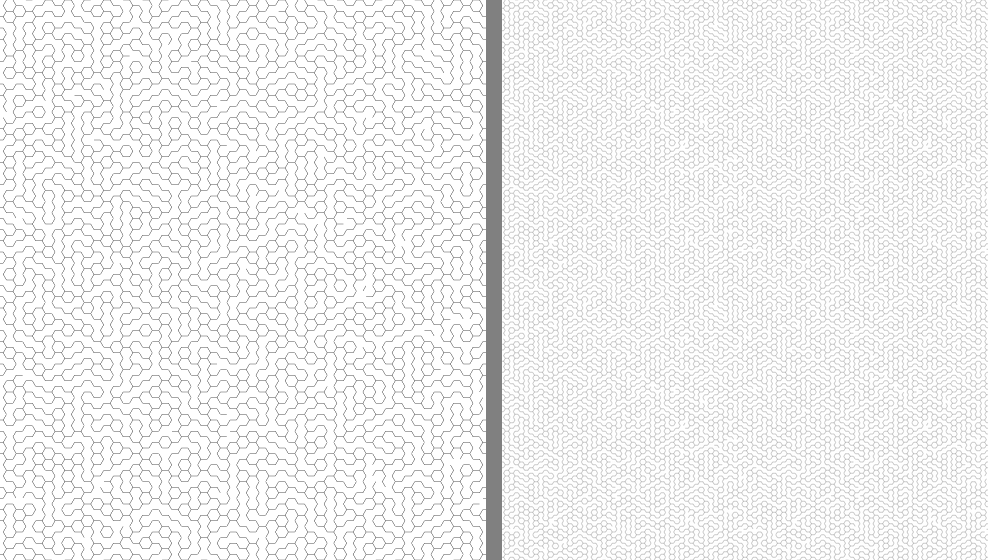
Left, the tile; right, the same tile 2 across and 2 down.
A Shadertoy shader for this pattern:

```glsl
const float COLUMNS = 50.0;        // even, so the staggered columns wrap
const float ROWS = 50.0;
const float LINE_WIDTH = 0.031;    // in row heights
const float RUN_STRENGTH = 0.13;   // how strongly gaps line up into corridors
const float BREAK_CHANCE = 0.011;  // stray gaps that leave loose ends
const vec3 PAPER = vec3(1.0);
const vec3 INK = vec3(0.0);

const float TAU = 6.2831853;
const float COLUMN_STEP = 0.8660254;  // column pitch over row pitch
const float HALF_SIDE = 0.2886751;    // half a hexagon side

float hash(vec2 p) {
    vec3 h = fract(p.xyx * vec3(0.1031, 0.1030, 0.0973));
    h += dot(h, h.yzx + 33.33);
    return fract((h.x + h.y) * h.z);
}

// Axial hexagon coordinates: the two axes lie 60 degrees apart
vec2 toPlane(vec2 a) { return vec2(a.x * COLUMN_STEP, a.y + 0.5 * a.x); }
vec2 turnLeft(vec2 a) { return vec2(-a.y, a.x + a.y); }
vec2 turnRight(vec2 a) { return vec2(a.x + a.y, -a.x); }

vec2 nearestCell(vec2 p) {
    float q = p.x / COLUMN_STEP;
    vec3 cube = vec3(q, p.y - 0.5 * q, -p.y - 0.5 * q);
    vec3 cell = floor(cube + 0.5);
    vec3 miss = abs(cell - cube);
    if (miss.x > miss.y && miss.x > miss.z) cell.x = -cell.y - cell.z;
    else if (miss.y > miss.z) cell.y = -cell.x - cell.z;
    return cell.xy;
}

// An edge is named by the sum of its two cells, wrapped to the canvas
vec2 edgeKey(vec2 edge) {
    return mod(vec2(edge.x, 2.0 * edge.y + edge.x), vec2(2.0 * COLUMNS, 4.0 * ROWS));
}

// Random rank, swayed by layered sines that favour one direction locally
float edgeRank(vec2 edge) {
    vec2 key = edgeKey(edge);
    vec2 uv = key / vec2(2.0 * COLUMNS, 4.0 * ROWS);
    float phase = dot(mod(edge, 2.0), vec2(1.0, 2.0)) / 3.0;
    float sway = sin(TAU * (dot(uv, vec2(7.0, 4.0)) + phase))
               + sin(TAU * (dot(uv, vec2(-5.0, 8.0)) - phase));
    return hash(key) + RUN_STRENGTH * sway;
}

// A gap opens where an edge ranks below the four edges it touches,
// so each corner loses at most one line, apart from stray breaks
bool isOpen(vec2 cell, vec2 dir) {
    vec2 edge = 2.0 * cell + dir;
    if (hash(edgeKey(edge) + 317.0) < BREAK_CHANCE) return true;
    vec2 left = turnLeft(dir), right = turnRight(dir);
    float lowest = min(min(edgeRank(2.0 * cell + left), edgeRank(2.0 * cell + right)),
                       min(edgeRank(edge + left), edgeRank(edge + right)));
    return edgeRank(edge) < lowest;
}

// Share of a square pixel covered by a line at this distance
float lineCoverage(float dist, vec2 normal, float pixel) {
    vec2 n = abs(normal) * pixel;
    float wide = max(n.x, n.y), narrow = min(n.x, n.y);
    float top = max(wide, LINE_WIDTH);
    float slope = max(min(wide, LINE_WIDTH), narrow);
    return LINE_WIDTH / top * clamp((0.5 * (top + slope) - dist) / slope, 0.0, 1.0);
}

void mainImage(out vec4 fragColor, in vec2 fragCoord) {
    vec2 p = fragCoord / iResolution.xy * vec2(COLUMNS * COLUMN_STEP, ROWS);
    float pixel = ROWS / iResolution.y;
    vec2 cell = nearestCell(p);
    vec2 local = p - toPlane(cell);

    // Sum the six sides of the cell
    float ink = 0.0;
    vec2 dir = vec2(1.0, 0.0);
    for (int i = 0; i < 6; i++) {
        vec2 normal = toPlane(dir);
        float across = abs(0.5 - dot(local, normal));
        float along = abs(dot(local, vec2(-normal.y, normal.x)));
        float cover = lineCoverage(across, normal, pixel)
                    * clamp(0.5 + (HALF_SIDE - along) / pixel, 0.0, 1.0);
        if (cover > 0.0 && !isOpen(cell, dir)) ink += cover;
        dir = turnLeft(dir);
    }
    fragColor = vec4(mix(PAPER, INK, min(ink, 1.0)), 1.0);
}
```
